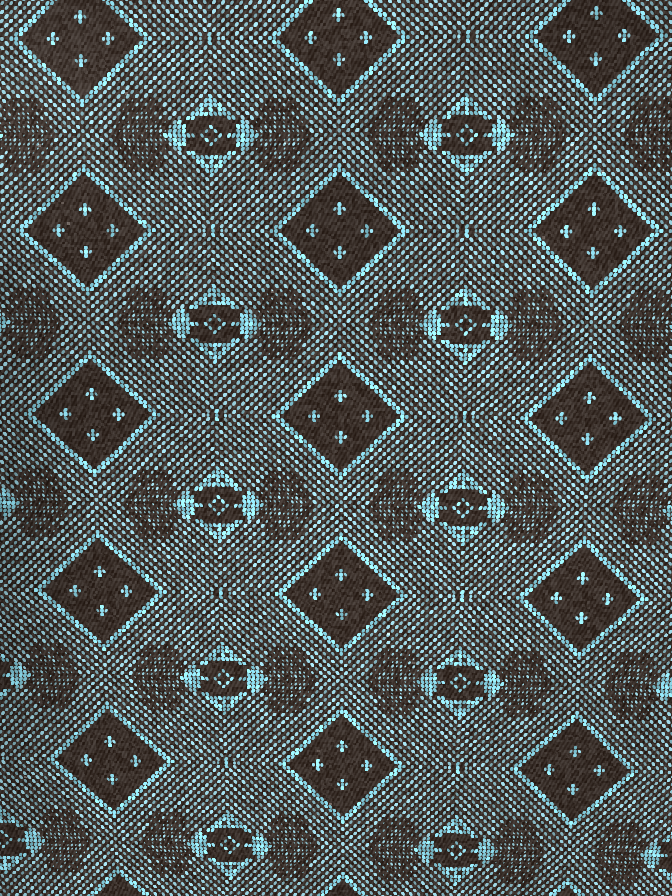
Reproduce this pattern procedurally as a Shadertoy shader.

```glsl
// Woven jacquard cloth: pale blue stitches on dark brown, half-drop diamonds and medallions.
// A gently bent sheet is split into 56 x 44 stitch cells per repeat; integer
// distances inside each repeat decide how large and bright every stitch is.

const vec2 CELLS = vec2(56.0, 44.0);
const vec3 BROWN_DEEP = vec3(0.135, 0.09, 0.065);
const vec3 BROWN_LIT = vec3(0.32, 0.285, 0.265);
const vec3 BLUE_GROUND = vec3(0.58, 0.77, 0.82);
const vec3 BLUE_BRIGHT = vec3(0.56, 0.87, 0.94);

float hash(vec2 p) {
    vec3 q = fract(vec3(p.xyx) * 0.1031);
    q += dot(q, q.yzx + 33.33);
    return fract((q.x + q.y) * q.z);
}

float noise(vec2 p) {
    vec2 i = floor(p), f = fract(p);
    f = f * f * (3.0 - 2.0 * f);
    return mix(mix(hash(i), hash(i + vec2(1, 0)), f.x),
               mix(hash(i + vec2(0, 1)), hash(i + vec2(1, 1)), f.x), f.y);
}

// Sheet position (height units, y down) to repeat units, with camera tilt
vec2 clothCoord(vec2 p) {
    float dx = p.x - 0.379;
    p.y -= dx * (0.033 * p.y - 0.0068);
    float v = (0.22 - sqrt(0.0484 - 0.01692 * (p.y - 0.0417))) / 0.00846;
    float spacing = 0.2878 - 0.00365 * v - 0.00091 * v * v;
    return vec2((dx - 0.001 * (v - 1.0)) / spacing, v);
}

float manhattan(vec2 p) { return abs(p.x) + abs(p.y); }

// Each weave function returns (stitch size, brightness)
vec2 groundWeave(float ring, float size) {
    return mod(ring, 2.0) > 0.5 ? vec2(size, 0.15) : vec2(0.0);
}

vec2 diamondWeave(vec2 a) {
    float ring = a.x + a.y;
    // Outline two cells thick, so that stitches are tall
    if (ring == 14.0 || ring == 15.0) return vec2(1.08, 1.0);
    vec2 fromCross = min(abs(a - vec2(6, 0)), 99.0);
    if (a.y > a.x) fromCross = abs(a - vec2(0, 5));
    if (fromCross.x == 0.0 && fromCross.y < 2.0) return vec2(1.1, 0.9);
    if (fromCross.x == 1.0 && fromCross.y == 0.0) return vec2(0.85, 0.5);
    return vec2(0.0);
}

vec2 medallionCore(vec2 a) {
    float ring = a.x + a.y;
    // Bright side tufts
    if (abs(a.x - 7.5) + 0.6 * a.y <= 3.0) return vec2(1.08, 1.0);
    // Central ring and spokes
    if (ring == 2.0 || (a.y == 0.0 && a.x == 4.0)) return vec2(0.95, 0.7);
    // Leaves above and below: chevron, spine and base
    bool chevron = ring >= 8.0 && ring <= 9.0 && a.y >= 4.0;
    bool spine = a.x == 0.0 && a.y >= 5.0 && ring < 8.0;
    bool base = a.y == 5.0 && a.x < 3.0;
    if (chevron || spine || base) return vec2(1.06, 0.9);
    return vec2(0.0);
}

vec2 weaveAt(vec2 diamondCell, vec2 medallionCell) {
    vec2 a = abs(diamondCell), m = abs(medallionCell);
    float ring = a.x + a.y;
    if (ring < 17.0) return diamondWeave(a);
    if (m.x + m.y < 11.0) return medallionCore(m);
    // Dark side lobes with dotted rings
    vec2 lobe = abs(m - vec2(15, 0));
    float lobeRing = lobe.x + lobe.y;
    if (lobe.x + 0.5 * lobe.y < 7.5 && lobe.y < 9.0) {
        bool dotted = lobeRing == 5.0 || lobeRing == 3.0 || lobeRing == 8.0;
        return dotted && mod(m.y, 3.0) > 0.5 ? vec2(0.7, 0.15) : groundWeave(ring, 0.4);
    }
    // Small plus between neighbouring diamonds
    vec2 plus = vec2(abs(a.x - CELLS.x * 0.5), a.y);
    if (plus.x == 0.0 && plus.y < 2.0) return vec2(1.1, 0.9);
    if (plus.x + plus.y < 3.0) return vec2(plus.x == 2.0 ? 0.8 : 0.0, 0.3);
    return groundWeave(ring, 1.0);
}

// Coverage of one leaning oval stitch inside its cell
float stitchMask(vec2 f, float size, float lean, float blur) {
    f.x += lean * f.y;
    float d = (length(f / vec2(0.40, 0.54)) - size) * 0.45;
    return size > 0.0 ? smoothstep(blur, -blur, d) : 0.0;
}

void mainImage(out vec4 fragColor, in vec2 fragCoord) {
    vec2 p = fragCoord / iResolution.y;
    p.y = 1.0 - p.y;
    vec2 g = clothCoord(p) * CELLS;
    g += 0.3 * (vec2(noise(p * 30.0), noise(p * 30.0 + 70.0)) - 0.5);
    vec2 id = floor(g + 0.5), f = g - id;
    vec2 diamondCell = mod(id + CELLS * 0.5, CELLS) - CELLS * 0.5;
    vec2 medallionCell = mod(id, CELLS) - CELLS * 0.5;

    // Dark twill base
    float twill = 0.5 + 0.5 * cos(6.2832 * (g.x + 0.5 * g.y));
    float fibre = hash(floor(g * 1.5) + 200.0);
    vec3 color = mix(BROWN_DEEP, BROWN_LIT, 0.35 * twill + 0.6 * fibre);

    // Blue stitches, uneven in size and shade
    vec2 weave = weaveAt(diamondCell, medallionCell);
    float vary = hash(id + 300.0);
    float lean = 0.3 * sign(diamondCell.x * diamondCell.y);
    float blur = 125.0 / iResolution.y;
    float mask = stitchMask(f, weave.x * (0.88 + 0.24 * vary), lean, blur);
    vec3 thread = mix(BLUE_GROUND, BLUE_BRIGHT, weave.y) * (0.8 + 0.36 * vary);
    color = mix(color, thread, mask);

    // Uneven light, a sheen at upper left, and sparse lint
    color *= 0.94 + 0.12 * noise(p * 5.0 + 9.0);
    color *= 1.0 - 0.15 * smoothstep(0.12, 0.0, p.x) * smoothstep(0.1, 0.4, p.y);
    color += 0.05 * exp(-9.0 * length(p - vec2(0.05, 0.08)));
    color += 0.2 * step(0.9992, hash(floor(g * 1.5) + 500.0));
    fragColor = vec4(clamp(color, 0.0, 1.0), 1.0);
}
```
